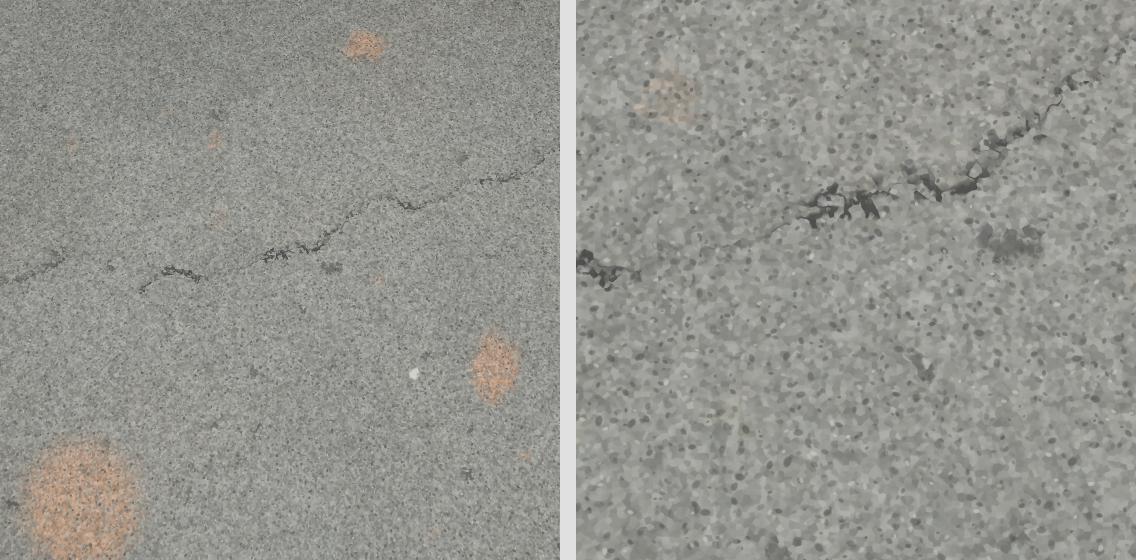
Left, the full canvas; right, a detail of the centre.
Reproduce this texture procedurally as a WebGL 1 fragment shader.

```glsl
precision highp float;
uniform vec2 u_resolution;

const vec3 ASPHALT = vec3(0.590, 0.592, 0.570);
const vec3 TAR = vec3(0.27, 0.27, 0.265);
const vec3 OCHRE = vec3(0.735, 0.615, 0.525);
const vec3 CREAM = vec3(0.68, 0.68, 0.61);
const vec3 CHIP = vec3(0.84, 0.84, 0.81);

vec2 hash2(vec2 cell, float seed) {
  vec3 q = fract(cell.xyx * vec3(0.1031, 0.1030, 0.0973) + seed * 0.137);
  q += dot(q, q.yzx + 33.33);
  return fract((q.xx + q.yz) * q.zy);
}

// Softly blended cellular mosaic: two independent tones, centred on zero
vec2 grains(vec2 p, float density, float seed) {
  vec2 g = p * density;
  vec2 cell = floor(g);
  vec2 tone = vec2(0.0);
  float total = 0.0;
  for (int j = -1; j <= 1; j++) {
    for (int i = -1; i <= 1; i++) {
      vec2 id = cell + vec2(float(i), float(j));
      vec2 off = g - id - hash2(id, seed);
      float weight = exp(-11.0 * dot(off, off)) + 1e-5;
      tone += weight * hash2(id, seed + 3.0);
      total += weight;
    }
  }
  return tone / total - 0.5;
}

// Scattered elongated spots of random size, angle and strength
float specks(vec2 p, float density, float chance, float size, float seed) {
  vec2 g = p * density;
  vec2 cell = floor(g);
  float cover = 0.0;
  for (int j = -1; j <= 1; j++) {
    for (int i = -1; i <= 1; i++) {
      vec2 id = cell + vec2(float(i), float(j));
      vec2 form = hash2(id, seed + 5.0);
      vec2 luck = hash2(id, seed + 9.0);
      vec2 off = g - id - hash2(id, seed);
      float angle = 6.2832 * form.y;
      vec2 axis = vec2(cos(angle), sin(angle));
      off = vec2(dot(off, axis), 1.5 * dot(off, vec2(-axis.y, axis.x)));
      float d = length(off) / (size * mix(0.5, 1.0, form.x));
      float spot = 1.0 - smoothstep(0.6, 1.3, d);
      cover = max(cover, spot * step(luck.x, chance) * mix(0.4, 1.0, luck.y));
    }
  }
  return cover;
}

float stain(vec2 p, vec2 centre, vec2 radius) {
  return 1.0 - smoothstep(0.6, 1.2, length((p - centre) / radius));
}

// Wandering crack along a rising line, fading at both ends
float crack(vec2 p, float base, float slope, vec2 span, float width) {
  float path = base + slope * p.x + 0.015 * sin(17.0 * p.x + 2.85)
             + 0.014 * sin(34.0 * p.x + 4.12) + 0.002 * sin(131.0 * p.x);
  float ends = smoothstep(span.x, span.x + 0.03, p.x)
             * (1.0 - smoothstep(span.y - 0.03, span.y, p.x));
  return ends * (1.0 - smoothstep(0.2, 1.0, abs(p.y - path) / width));
}

void main() {
  vec2 uv = gl_FragCoord.xy / u_resolution;

  // Receding ground: grains shrink towards the top
  vec2 ground = vec2((uv.x - 0.5) * (1.0 + 0.35 * uv.y),
                     uv.y * (0.85 + 0.4 * uv.y)) + 2.0;
  vec2 fine = grains(ground, 250.0, 1.0);
  vec2 medium = grains(ground, 115.0, 2.0);
  vec2 mottle = grains(uv, 24.0, 4.0);
  vec2 broad = grains(uv, 5.0, 6.0);
  vec2 ragged = uv + 0.014 * mottle + 0.014 * medium + 0.006 * fine;

  // Worn surface
  float light = 0.13 * fine.x + 0.08 * medium.x + 0.018 * mottle.x + 0.02 * broad.x;
  light -= 0.025 * smoothstep(0.6, 1.0, uv.y);
  light -= 0.03 * smoothstep(0.35, 0.75, length(uv - vec2(0.6, 0.4)));
  vec3 colour = ASPHALT + light;
  colour += vec3(0.008, 0.0, -0.008) * (broad.y + medium.y);

  // Ochre and cream stains
  float ochre = stain(ragged, vec2(0.145, 0.10), vec2(0.112, 0.122));
  ochre = max(ochre, stain(ragged, vec2(0.882, 0.342), vec2(0.044, 0.066)));
  ochre = max(ochre, stain(ragged, vec2(0.651, 0.92), vec2(0.036, 0.025)));
  ochre = max(ochre, 0.75 * specks(ragged, 6.0, 0.16, 0.13, 21.0));
  float cream = specks(ragged, 8.0, 0.16, 0.15, 31.0);
  colour = mix(colour, CREAM + light, 0.45 * cream);
  float hold = clamp(0.82 + 0.7 * medium.y + 0.5 * fine.y, 0.0, 1.0);
  colour = mix(colour, OCHRE + light, ochre * hold);

  // Dark and pale aggregate
  float dark = specks(ground, 88.0, 0.34, 0.34, 41.0);
  float pits = specks(ground, 150.0, 0.20, 0.36, 51.0);
  float pale = specks(ground, 105.0, 0.13, 0.27, 61.0);
  colour = mix(colour, TAR, 0.52 * dark);
  colour = mix(colour, TAR, pits * mix(0.3, 0.65, uv.y));
  colour = mix(colour, CHIP, 0.55 * pale);

  // Tar smudges and broken cracks
  float smudge = specks(ragged, 13.0, 0.16, 0.15, 71.0);
  smudge = max(smudge, stain(ragged, vec2(0.593, 0.525), vec2(0.019, 0.008)));
  float fissure = crack(ragged, 0.385, 0.345, vec2(0.22, 1.1), 0.007);
  fissure = max(fissure, 0.7 * crack(ragged, 0.508, 0.3, vec2(-0.1, 0.18), 0.006));
  float broken = clamp(0.5 + 1.2 * mottle.y + 0.9 * fine.y, 0.1, 1.0);
  colour = mix(colour, TAR, 0.5 * smudge);
  colour = mix(colour, TAR, 0.85 * fissure * broken);

  // Lone white chip
  float chip = stain(uv + 0.006 * medium, vec2(0.74, 0.333), vec2(0.008, 0.011));
  colour = mix(colour, CHIP, 0.9 * chip);

  gl_FragColor = vec4(clamp(colour, 0.0, 1.0), 1.0);
}
```
